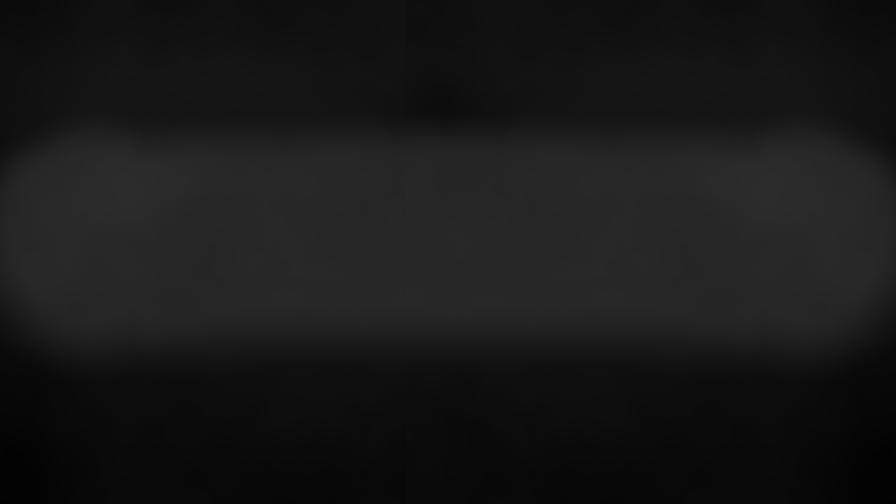
Reproduce this background procedurally as a Shadertoy shader.

```glsl
const float SEAM = 0.453;
const vec2 BAND_CENTER = vec2(0.5, 0.525);
const float ASPECT = 16.0 / 9.0;

float hash(vec2 p) {
    return fract(sin(dot(p, vec2(127.1, 311.7))) * 43758.5453);
}

float valueNoise(vec2 p) {
    vec2 cell = floor(p);
    vec2 f = fract(p);
    f = f * f * (3.0 - 2.0 * f);
    float low = mix(hash(cell), hash(cell + vec2(1.0, 0.0)), f.x);
    float high = mix(hash(cell + vec2(0.0, 1.0)), hash(cell + 1.0), f.x);
    return mix(low, high, f.y);
}

// Layered noise centred on zero
float clouds(vec2 p) {
    float sum = 0.0;
    float weight = 0.5;
    for (int i = 0; i < 5; i++) {
        sum += weight * (valueNoise(p) - 0.5);
        p = mat2(1.6, 1.2, -1.2, 1.6) * p + 7.3;
        weight *= 0.55;
    }
    return sum;
}

float roundedBox(vec2 p, vec2 halfSize, float radius) {
    vec2 d = abs(p) - halfSize + radius;
    return length(max(d, 0.0)) + min(max(d.x, d.y), 0.0) - radius;
}

float softSpot(vec2 p, vec2 center, vec2 size) {
    vec2 d = (p - center) / size;
    return exp(-dot(d, d));
}

// Dark wall, lighter above the band than below it
float wallShade(vec2 p) {
    float shade = mix(0.036, 0.082, smoothstep(0.0, 0.6, p.y));
    shade -= 0.022 * smoothstep(0.82, 1.0, p.y);
    shade -= 0.022 * smoothstep(0.86, 1.0, p.x);
    shade -= 0.025 * softSpot(p, vec2(0.5, 0.78), vec2(0.07, 0.12));
    return shade;
}

// Wide glow with larger round ends
float bandGlow(vec2 p, float wobble) {
    vec2 q = (p - BAND_CENTER) * vec2(ASPECT, 1.0);
    float bar = roundedBox(q, vec2(0.83, 0.185), 0.17) + wobble;
    float lobe = length(q - vec2(0.7, 0.005)) - 0.2 + wobble;
    float softness = mix(0.1, 0.06, smoothstep(0.4, 0.65, p.y));
    float dist = min(bar, lobe);
    return 1.0 - smoothstep(-softness * 0.6, softness, dist);
}

void mainImage(out vec4 fragColor, in vec2 fragCoord) {
    vec2 uv = fragCoord / iResolution.xy;

    // Mirror the left part, leaving a faint off-centre seam
    float edge = 0.5 / iResolution.x;
    float rightSide = smoothstep(SEAM - edge, SEAM + edge, uv.x);
    vec2 p = vec2(mix(1.0 - uv.x, uv.x, rightSide), uv.y);

    vec2 q = p * vec2(ASPECT, 1.0);
    float broad = clouds(q * 5.0);
    float fine = clouds(q * 17.0 + 3.1);

    float glow = bandGlow(p, 0.05 * broad);
    float shade = mix(wallShade(p), 0.152, glow);
    shade += 0.014 * softSpot(p, vec2(0.84, 0.63), vec2(0.06, 0.07));
    shade += 0.006 * softSpot(p, vec2(0.9, 0.52), vec2(0.08, 0.14));
    shade += 0.022 * broad + 0.012 * fine;

    fragColor = vec4(vec3(max(shade, 0.0)), 1.0);
}
```
